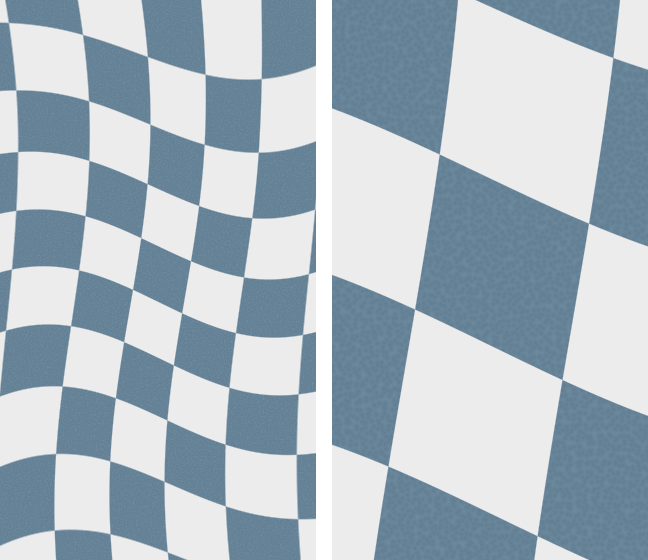
Left, the full canvas; right, a detail of the centre.
This pattern is drawn by a WebGL 1 fragment shader. Its source:

```glsl
precision highp float;
// Wavy two-tone checkerboard, its lines bent by broad sine swells, with fine grain on the blue.

uniform vec2 u_resolution;

#define CANVAS vec2(432.0, 768.0)      // design units, y measured downward
#define LIGHT vec3(0.926, 0.926, 0.926)
#define BLUE vec3(0.400, 0.512, 0.594)
#define COLUMN_WAVE 515.0              // half wavelength of the upright lines
#define ROW_WAVE 315.0                 // half wavelength of the level lines
#define COLUMN_MID 2.5                 // column index where spacing is tightest
#define ROW_MID 3.8                    // row index where spacing is tightest
#define GRAIN_SIZE 2.4
#define GRAIN_DEPTH 0.05
#define EDGE_SOFTNESS 0.65             // in output pixels

const float PI = 3.14159265;

// Horizontal position of upright line t (relative to COLUMN_MID) at height y
float columnLine(float t, float y) {
  float base = 215.3 + 75.0 * t + 1.25 * t * t * t;
  float swell = 28.5 - 1.9 * t * t;
  float crest = 157.0 - 15.5 * t;
  float flare = max(1.0 - y / 200.0, 0.0);
  return base + swell * cos(PI * (y - crest) / COLUMN_WAVE)
       + 4.0 * (t + 0.7) * flare * flare;
}

// Vertical position of level line s (relative to ROW_MID) at x
float rowLine(float s, float x) {
  float base = 398.4 + 78.0 * s + 0.52 * s * s * s;
  float swell = 49.0 - 0.7 * (s - 0.4) * (s - 0.4);
  float crest = 58.0 + 4.0 * s + 0.2 * s * s * s;
  float side = (x - 216.0) / 216.0;
  side *= side;
  return base - swell * cos(PI * (x - crest) / ROW_WAVE) + 2.0 * s * side * side;
}

// Invert the line curves: canvas position to fractional column and row
vec2 gridCoord(vec2 p) {
  vec2 g = (p - vec2(215.3, 398.4)) / 85.0;
  for (int i = 0; i < 10; i++) {
    g.x += (p.x - columnLine(g.x, p.y)) / 85.0;
    g.y += (p.y - rowLine(g.y, p.x)) / 92.0;
  }
  return g + vec2(COLUMN_MID, ROW_MID);
}

vec2 hash2(vec2 c) {
  vec3 q = fract(c.xyx * vec3(0.1031, 0.1030, 0.0973));
  q += dot(q, q.yzx + 33.33);
  return fract((q.xx + q.yz) * q.zy);
}

// Cellular noise: distance to the nearest scattered point
float cellular(vec2 p) {
  vec2 cell = floor(p);
  float nearest = 4.0;
  for (int j = -1; j <= 1; j++) {
    for (int i = -1; i <= 1; i++) {
      vec2 c = cell + vec2(float(i), float(j));
      vec2 d = c + hash2(c) - p;
      nearest = min(nearest, dot(d, d));
    }
  }
  return sqrt(nearest);
}

void main() {
  vec2 uv = gl_FragCoord.xy / u_resolution;
  vec2 p = vec2(uv.x, 1.0 - uv.y) * CANVAS;
  float pixel = CANVAS.y / u_resolution.y;

  // Signed distance to the nearest line on each axis; equal signs are light
  vec2 lineDistance = sin(PI * gridCoord(p)) * vec2(80.0, 80.0) / PI;
  vec2 side = clamp(lineDistance / (EDGE_SOFTNESS * pixel), -1.0, 1.0);
  float light = 0.5 + 0.5 * side.x * side.y;

  float grain = GRAIN_DEPTH * (cellular(p / GRAIN_SIZE) - 0.42);
  gl_FragColor = vec4(mix(BLUE + grain, LIGHT, light), 1.0);
}
```
